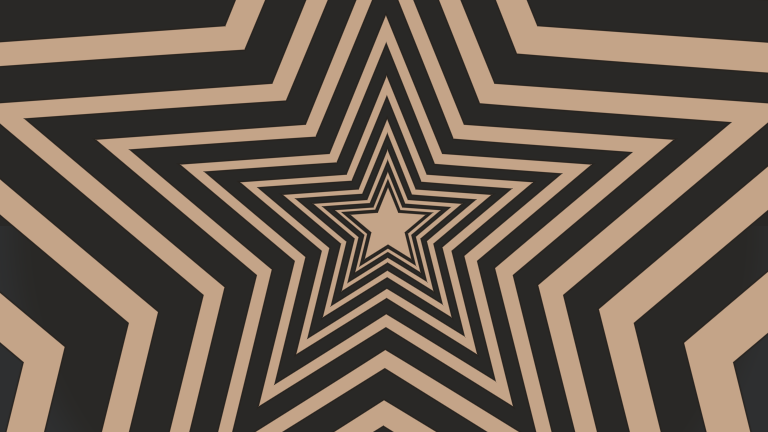
Write a WebGL 2 fragment shader that draws this background.

```glsl
#version 300 es
precision highp float;
// Nested five-pointed stars in tan and charcoal, shrinking towards a solid core.

uniform vec2 u_resolution;
out vec4 fragColor;

// Lengths are fractions of the canvas height
const vec2  CENTER      = vec2(0.0104, -0.0231); // vanishing point, from mid canvas
const float TIP_RADIUS  = 0.5;                   // tip radius of the reference star
const float NOTCH_RATIO = 0.443;                 // notch radius / tip radius
const vec2  DRIFT       = vec2(-0.012, -0.025);  // star shift per unit of tip radius
const float RING_RATIO  = 1.405;                 // growth from one ring to the next
const float BAND_INNER  = 0.873;                 // inner / outer edge of a tan band
const float BAND_LEAN   = 0.016;                 // extra band width towards the right
const float CORE_LEVEL  = -5.0;                  // ring index of the solid core
const float EDGE_SHADE  = 0.006;                 // width of the dark rim along bands

const vec3 TAN      = vec3(0.770, 0.642, 0.532);
const vec3 CHARCOAL = vec3(0.162, 0.158, 0.150);
const vec3 UMBER    = vec3(0.150, 0.132, 0.115);
const vec3 SLATE    = vec3(0.180, 0.184, 0.188);

float cross2(vec2 a, vec2 b) { return a.x * b.y - a.y * b.x; }

// Star corner: even indices are tips, odd ones are notches
vec2 starCorner(int i) {
    float angle = radians(90.0 + 36.0 * float(i));
    float radius = (i % 2 == 0) ? 1.0 : NOTCH_RATIO;
    return radius * vec2(cos(angle), sin(angle)) + DRIFT;
}

// x: size of the star whose outline passes through p, y: slope of that size
vec2 starScale(vec2 p) {
    vec2 result = vec2(0.0, 1.0);
    for (int i = 0; i < 10; i++) {
        vec2 a = starCorner(i);
        vec2 b = starCorner(i + 1);
        if (cross2(a, p) >= 0.0 && cross2(p, b) >= 0.0) {
            float area = cross2(a, b);
            result = vec2(cross2(p, b - a), length(b - a)) / area;
        }
    }
    return result;
}

// Signed distance to the tan bands, positive inside
float bandDistance(vec2 p) {
    vec2 star = starScale(p);
    float size = max(star.x, 0.0001);
    float outer = pow(RING_RATIO, ceil(log(size) / log(RING_RATIO)));
    float lean = BAND_LEAN * p.x / max(length(p), 0.0001);
    float inner = outer * (BAND_INNER - lean);
    float band = max(min(outer - size, size - inner), outer / RING_RATIO - size);
    float core = pow(RING_RATIO, CORE_LEVEL) - size;
    return max(band, core) * TIP_RADIUS / star.y;
}

void main() {
    vec2 p = (gl_FragCoord.xy - 0.5 * u_resolution) / u_resolution.y - CENTER;
    float pixel = 1.0 / u_resolution.y;
    float dist = bandDistance(p / TIP_RADIUS);

    // Charcoal ground, cooler in the far lower corners, with a warm rim
    float corner = smoothstep(0.82, 0.92, length(p)) * step(p.y, 0.0);
    vec3 color = mix(CHARCOAL, SLATE, corner);
    color = mix(color, UMBER, smoothstep(-EDGE_SHADE, 0.0, dist));

    // Tan bands
    color = mix(color, TAN, smoothstep(-0.75 * pixel, 0.75 * pixel, dist));
    fragColor = vec4(color, 1.0);
}
```
